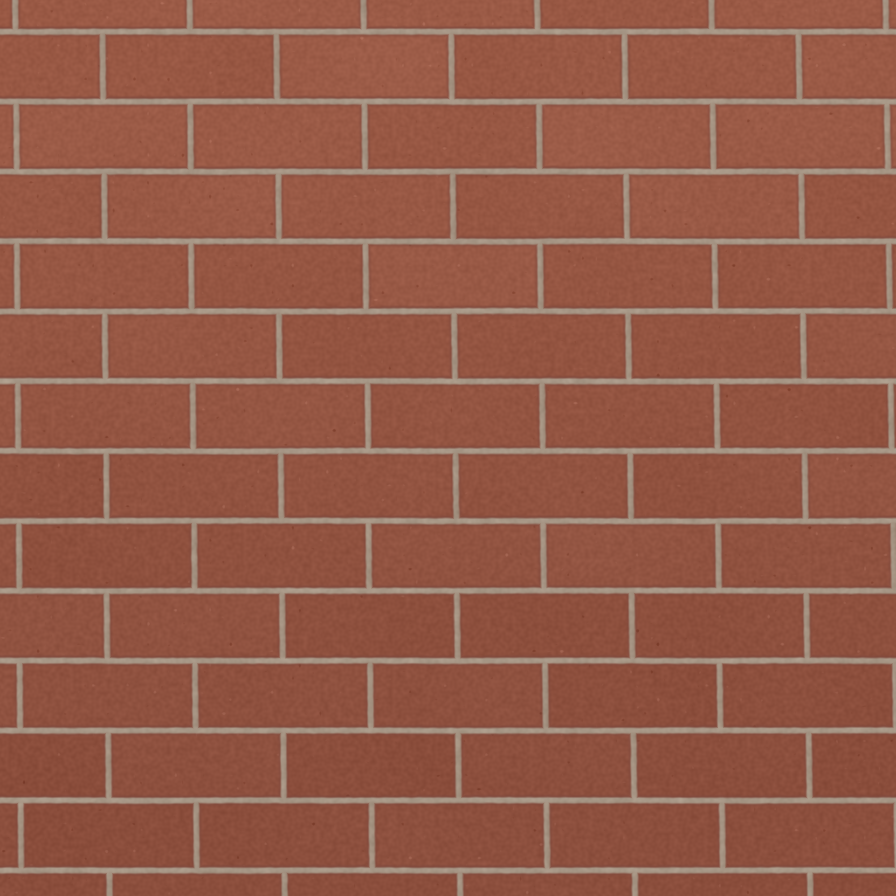
Write a WebGL 2 fragment shader that draws this texture.

```glsl
#version 300 es
precision highp float;
// Running-bond wall of smooth red bricks with thin, pale grey mortar joints.

#define COURSE_HEIGHT 0.0780
#define FIRST_COURSE 0.0286
#define BRICK_LENGTH 0.1957
#define LENGTH_TAPER 0.0015
#define FIRST_JOINT 0.0241
#define JOINT_LEAN 0.0068
#define MORTAR_HALF 0.0033
#define EDGE_SOFTNESS 0.0016
#define JITTER 0.0010
#define GRAIN 0.035
#define BRICK_VARIATION 0.018

uniform vec2 u_resolution;
out vec4 fragColor;

const vec3 BRICK_LOW = vec3(0.545, 0.305, 0.235);
const vec3 BRICK_HIGH = vec3(0.605, 0.352, 0.272);
const vec3 BRICK_RIM = vec3(0.500, 0.285, 0.240);
const vec3 MORTAR_LIGHT = vec3(0.665, 0.605, 0.540);
const vec3 MORTAR_SHADE = vec3(0.600, 0.510, 0.440);

float hash(vec2 p) {
    vec3 q = fract(p.xyx * vec3(0.1031, 0.1030, 0.0973));
    q += dot(q, q.yzx + 33.33);
    return fract((q.x + q.y) * q.z);
}

vec2 gradient(vec2 cell) {
    float angle = 6.28318 * hash(cell);
    return vec2(cos(angle), sin(angle));
}

float gradientNoise(vec2 p) {
    vec2 i = floor(p), f = fract(p);
    vec2 w = f * f * f * (f * (f * 6.0 - 15.0) + 10.0);
    vec2 e = vec2(1.0, 0.0);
    float low = mix(dot(gradient(i), f), dot(gradient(i + e), f - e), w.x);
    float high = mix(dot(gradient(i + e.yx), f - e.yx), dot(gradient(i + 1.0), f - 1.0), w.x);
    return mix(low, high, w.y);
}

// Signed distance, in cells, to the nearest whole number.
float toNearest(float x) {
    return fract(x + 0.5) - 0.5;
}

void main() {
    vec2 uv = gl_FragCoord.xy / u_resolution;
    float pixel = 1.0 / min(u_resolution.x, u_resolution.y);

    // Courses, each shifted by half a brick; the wall leans and tapers slightly.
    float wobble = 0.0006 * gradientNoise(uv * vec2(9.0, 13.0) + 40.0);
    float level = (uv.y - FIRST_COURSE + wobble) / COURSE_HEIGHT;
    float course = floor(level);
    float brickLength = BRICK_LENGTH - LENGTH_TAPER * uv.y;
    float along = (uv.x - FIRST_JOINT + JOINT_LEAN * uv.y) / brickLength
                + 0.5 * mod(course, 2.0);

    // Distances to the bed joint and to the nearest upright joint.
    float bed = toNearest(level) * COURSE_HEIGHT;
    float jointId = floor(along + 0.5);
    float upright = toNearest(along) * brickLength
                  + JITTER * (hash(vec2(jointId, course) + 17.0) - 0.5);
    float roughness = 0.0006 * gradientNoise(uv * 110.0);
    float bedDistance = abs(bed) + roughness;
    float uprightDistance = abs(upright) + roughness;
    float nearest = min(bedDistance, uprightDistance);

    // Brick face: light from above, tone per brick, cloudiness and fine grain.
    vec2 brickId = vec2(floor(along), course);
    float clouds = gradientNoise(uv * 7.0 + 5.0);
    float grain = gradientNoise(uv * 210.0) + 0.6 * gradientNoise(uv * 95.0 + 31.0);
    vec3 brick = mix(BRICK_LOW, BRICK_HIGH, smoothstep(0.0, 1.0, uv.y));
    brick += BRICK_VARIATION * (hash(brickId + 60.0) - 0.5);
    brick += 0.012 * clouds + GRAIN * grain * vec3(1.0, 0.85, 0.8);

    // Sparse pale and dark specks.
    float specks = gradientNoise(uv * 130.0 + 71.0);
    brick += 0.07 * smoothstep(0.46, 0.70, specks);
    brick -= 0.08 * smoothstep(0.46, 0.70, -specks);

    // Darker rim around each face, strongest along its lower edge.
    float rim = 1.0 - smoothstep(MORTAR_HALF, MORTAR_HALF + 0.0045, nearest);
    float lowerEdge = step(0.0, bed) * step(bedDistance, uprightDistance);
    brick = mix(brick, BRICK_RIM, rim * mix(0.55, 0.90, lowerEdge));

    // Mortar: paler in the beds, shaded on the right of uprights.
    float soft = max(EDGE_SOFTNESS, 0.75 * pixel);
    float bedMask = 1.0 - smoothstep(MORTAR_HALF - soft, MORTAR_HALF + soft, bedDistance);
    float uprightMask = 1.0 - smoothstep(MORTAR_HALF - soft, MORTAR_HALF + soft, uprightDistance);
    float shade = 0.25 + 0.35 * smoothstep(-0.001, 0.003, upright);
    shade = mix(shade, 0.10 + 0.25 * smoothstep(0.0, 0.003, -bed), bedMask);
    vec3 mortar = mix(MORTAR_LIGHT, MORTAR_SHADE, shade);
    mortar += 0.04 * gradientNoise(uv * 60.0 + 9.0) + 0.03 * grain;

    fragColor = vec4(mix(brick, mortar, max(bedMask, uprightMask)), 1.0);
}
```
